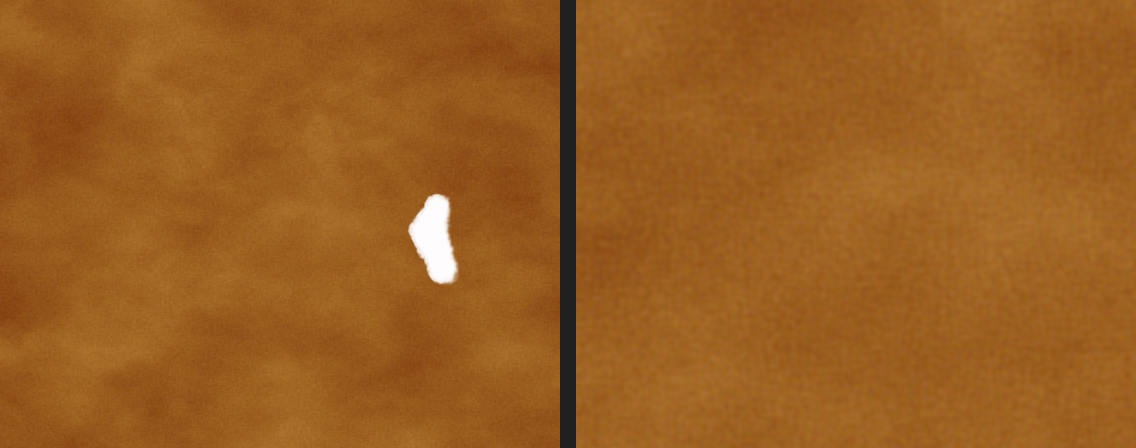
Left, the full canvas; right, a detail of the centre.
Give the GLSL for this texture, as a Shadertoy shader.

```glsl
// Mottled amber-brown suede with a fine weave and one frayed white patch.

const vec3 DARK_RUST = vec3(0.520, 0.257, 0.070);
const vec3 AMBER = vec3(0.600, 0.360, 0.115);
const vec3 PALE_OCHRE = vec3(0.684, 0.460, 0.188);
const vec3 PATCH_WHITE = vec3(0.995, 0.990, 0.990);
const vec3 PATCH_RIM = vec3(0.88, 0.82, 0.76);

const vec2 CLOUD_SCALE = vec2(2.7, 3.9);
const float CLOUD_CONTRAST = 0.56;
const float CLOUD_WARP = 0.12;
const vec2 BLOTCH_SCALE = vec2(8.0, 11.0);
const float BLOTCH_CONTRAST = 0.24;
const float EDGE_DARKENING = 0.20;
const float THREAD_SCALE = 205.0;
const float THREAD_CONTRAST = 0.115;
const float GRAIN_CONTRAST = 0.022;

// Patch lobes: centre in canvas heights, then radius
const vec3 LOBE_TOP = vec3(0.977, 0.538, 0.028);
const vec3 LOBE_MIDDLE = vec3(0.957, 0.480, 0.042);
const vec3 LOBE_BOTTOM = vec3(0.990, 0.398, 0.032);
const float FRAY = 0.007;

// Unit gradient from an integer lattice hash
vec2 latticeGradient(vec2 cell) {
    uvec2 q = uvec2(ivec2(cell)) * uvec2(1597334673u, 3812015801u);
    uint h = (q.x ^ q.y) * 1597334673u;
    h = (h ^ (h >> 15)) * 2246822519u;
    h ^= h >> 13;
    float angle = float(h & 65535u) * 6.28319 / 65536.0;
    return vec2(cos(angle), sin(angle));
}

float gradientNoise(vec2 p) {
    vec2 cell = floor(p);
    vec2 f = p - cell;
    vec2 u = f * f * f * (f * (f * 6.0 - 15.0) + 10.0);
    vec2 e = vec2(0.0, 1.0);
    float a = dot(latticeGradient(cell), f);
    float b = dot(latticeGradient(cell + e.yx), f - e.yx);
    float c = dot(latticeGradient(cell + e.xy), f - e.xy);
    float d = dot(latticeGradient(cell + e.yy), f - e.yy);
    return mix(mix(a, b, u.x), mix(c, d, u.x), u.y);
}

float fbm(vec2 p) {
    float sum = 0.0;
    float amplitude = 1.0;
    for (int i = 0; i < 6; i++) {
        sum += amplitude * gradientNoise(p);
        p = mat2(1.6, 1.2, -1.2, 1.6) * p + 17.3;
        amplitude *= 0.55;
    }
    return sum;
}

// Cloudy dye with ragged blotches, darker towards the sides
float dyeTone(vec2 p, float aspect) {
    vec2 q = p * CLOUD_SCALE + 4.7;
    vec2 warp = vec2(fbm(q + 31.0), fbm(q + 67.0));
    float clouds = fbm(q + CLOUD_WARP * warp);
    float blotches = fbm(p * BLOTCH_SCALE + 0.3 * warp + 23.0);
    float strength = smoothstep(-0.4, 0.4, warp.x);
    float side = abs(2.0 * p.x / aspect - 1.0);
    return 0.56 + CLOUD_CONTRAST * clouds + BLOTCH_CONTRAST * strength * blotches
         - EDGE_DARKENING * side * side;
}

// Crossed threads, long along x and along y
float weave(vec2 p) {
    vec2 q = p * THREAD_SCALE;
    return gradientNoise(q * vec2(0.4, 1.0)) + gradientNoise(q * vec2(1.0, 0.4) + 91.0)
         + gradientNoise(q * 0.93 + 43.0);
}

vec3 suedeColor(float tone) {
    vec3 low = mix(DARK_RUST, AMBER, clamp(tone * 2.0, 0.0, 1.0));
    return mix(low, PALE_OCHRE, clamp(tone * 2.0 - 1.0, 0.0, 1.0));
}

// Capsule whose radius runs from one lobe to the other
float taperedCapsule(vec2 p, vec3 a, vec3 b) {
    vec2 axis = b.xy - a.xy;
    float t = clamp(dot(p - a.xy, axis) / dot(axis, axis), 0.0, 1.0);
    return length(p - a.xy - axis * t) - mix(a.z, b.z, t);
}

float patchDistance(vec2 p) {
    float d = min(taperedCapsule(p, LOBE_TOP, LOBE_MIDDLE),
                  taperedCapsule(p, LOBE_MIDDLE, LOBE_BOTTOM));
    return d + FRAY * (gradientNoise(p * 30.0) + 0.5 * gradientNoise(p * 100.0));
}

void mainImage(out vec4 fragColor, in vec2 fragCoord) {
    vec2 p = fragCoord / iResolution.y;
    float aspect = iResolution.x / iResolution.y;

    // Dyed cloth
    float tone = dyeTone(p, aspect) + THREAD_CONTRAST * weave(p);
    vec3 color = suedeColor(tone);

    // Faint coloured grain
    vec2 g = p * THREAD_SCALE * 0.97;
    color += GRAIN_CONTRAST * vec3(gradientNoise(g + 11.0), gradientNoise(g + 57.0),
                                   2.0 * gradientNoise(g + 83.0));

    // White patch, softer along its right side
    float d = patchDistance(p);
    float rightSide = smoothstep(0.0, 0.05, p.x - LOBE_MIDDLE.x);
    float softness = mix(0.002, 0.005, rightSide) + 0.5 / iResolution.y;
    vec3 white = mix(PATCH_WHITE, PATCH_RIM, 0.6 * smoothstep(-0.012, 0.0, d));
    color = mix(color, white, 1.0 - smoothstep(-softness, softness, d));

    fragColor = vec4(color, 1.0);
}
```
